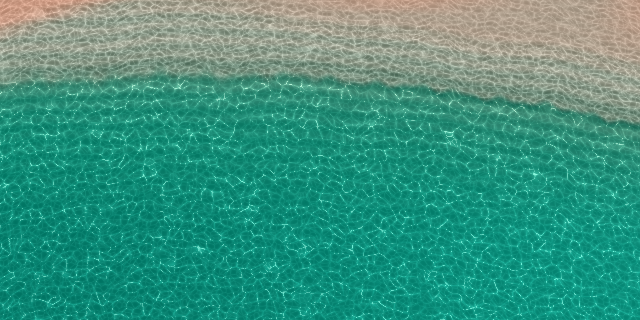
Give the GLSL for this texture, as a Shadertoy shader.

```glsl
vec2 hash2(vec2 cell) {
    vec2 h = vec2(dot(cell, vec2(127.1, 311.7)), dot(cell, vec2(269.5, 183.3)));
    return fract(sin(h) * 43758.5);
}

// Distances to the nearest and second nearest cell point
vec2 cellular(vec2 p) {
    vec2 base = floor(p), local = fract(p);
    vec2 nearest = vec2(8.0);
    for (int y = -1; y <= 1; y++) {
        for (int x = -1; x <= 1; x++) {
            vec2 offset = vec2(x, y);
            float d = length(offset + hash2(base + offset) - local);
            nearest.y = min(nearest.y, max(nearest.x, d));
            nearest.x = min(nearest.x, d);
        }
    }
    return nearest;
}

// Thin bright walls between the cells
float lightWeb(vec2 p, float sharpness) {
    vec2 d = cellular(p);
    return exp(-sharpness * (d.y - d.x));
}

vec2 sineWarp(vec2 p, float frequency, float amount) {
    vec2 q = p * frequency;
    return p + amount * vec2(
        sin(q.y + 1.7 * sin(q.x * 0.6)) + 0.5 * sin(q.y * 2.3 + q.x * 1.4),
        sin(q.x * 0.9 + 2.0) + 0.5 * sin(q.x * 2.1 - q.y * 1.2));
}

float shelfEdge(float u) {
    float bend = u - 0.3;
    return 0.765 - 0.316 * bend * bend + 0.004 * sin(u * 31.0);
}

float shoreLine(float u) {
    return min(0.90 + 0.6 * u, 1.06 - 0.26 * u) + 0.008 * sin(u * 23.0);
}

// Long wave crests that follow the shelf
float crests(vec2 p, float height, float spacing) {
    float drift = 0.8 * sin(p.x * 5.0 + height * 9.0) + 0.5 * sin(p.x * 11.0 - height * 17.0);
    return sin(6.2832 * height / spacing + drift);
}

vec3 deepWater(float u, float y, float depth) {
    vec3 color = mix(vec3(0.025, 0.495, 0.425), vec3(0.04, 0.56, 0.485), smoothstep(0.1, 1.0, u));
    color = mix(color, vec3(0.05, 0.525, 0.44), smoothstep(0.2, 0.6, y));
    float haze = exp(-max(depth, 0.0) / mix(0.07, 0.13, u));
    return mix(color, vec3(0.30, 0.545, 0.455), 0.9 * haze);
}

vec3 shallowWater(float u, float y, float height) {
    vec3 color = mix(vec3(0.43, 0.54, 0.47), vec3(0.58, 0.62, 0.555), smoothstep(0.0, 0.11, height));
    float sand = smoothstep(-0.07, 0.05, y - shoreLine(u));
    color = mix(color, vec3(0.68, 0.62, 0.55), sand);
    float leftBlush = smoothstep(-0.02, 0.06, y - 0.89 - 0.55 * u);
    float topBlush = smoothstep(0.94, 1.01, y) * exp(-pow((u - 0.63) / 0.14, 2.0));
    float rightBlush = smoothstep(0.9, 1.02, u) * smoothstep(0.78, 0.98, y);
    float blush = max(leftBlush, max(0.7 * topBlush, 0.55 * rightBlush));
    return mix(color, vec3(0.79, 0.60, 0.51), blush);
}

void mainImage(out vec4 fragColor, in vec2 fragCoord) {
    vec2 p = fragCoord / iResolution.y;
    float u = fragCoord.x / iResolution.x;
    float height = p.y - shelfEdge(u);
    vec2 along = vec2(p.x, height);
    vec2 warped = sineWarp(along, 38.0, 0.006);

    // Base colours on both sides of the shelf
    float wobble = 0.006 * sin(p.x * 47.0) + 0.004 * sin(p.x * 83.0 + 1.0);
    float softness = mix(0.035, 0.014, smoothstep(0.1, 0.7, u));
    float shallow = smoothstep(-softness, softness, height + wobble);
    vec3 color = mix(deepWater(u, p.y, -height), shallowWater(u, p.y, height), shallow);

    // Shadow below the lip, strongest to the right
    float lip = exp(-pow((height + wobble + 0.006) / 0.011, 2.0));
    color -= vec3(0.10, 0.08, 0.07) * lip * mix(0.25, 1.0, smoothstep(0.2, 0.9, u));

    // Broad swell, fading with depth
    float swell = crests(p, height, 0.047);
    float nearShelf = exp(-max(-height, 0.0) / 0.22);
    float dryness = smoothstep(-0.03, 0.07, p.y - shoreLine(u));
    color += vec3(0.045, 0.025, 0.025) * swell * nearShelf * (1.0 - 0.8 * dryness);

    // Refracted light over the deep water
    float coarse = lightWeb(warped * vec2(29.0, 37.0), 5.0);
    float fine = lightWeb(sineWarp(along + 3.1, 61.0, 0.004) * vec2(56.0, 66.0), 4.5);
    float patches = 1.0 - cellular(warped * vec2(13.0, 19.0) + 7.0).x;
    float caustic = coarse * (0.4 + 0.9 * patches) * (0.85 + 0.25 * swell);
    float glitter = smoothstep(0.45, 1.1, coarse * fine * (0.6 + patches));
    vec3 deepLight = vec3(0.065, 0.155, 0.14) * (caustic - 0.13);
    deepLight += vec3(0.05, 0.07, 0.065) * (fine - 0.35);
    deepLight += vec3(0.30, 0.20, 0.20) * glitter;
    deepLight += vec3(0.12, 0.05, 0.04) * (caustic - 0.2) * nearShelf;

    // Stretched ripples over the shallow bed
    float ripples = lightWeb(warped * vec2(27.0, 61.0) + 11.0, 4.0);
    float fineCrests = crests(warped, warped.y, 0.021);
    float shallowRelief = 0.19 * (ripples - 0.37) + 0.13 * (fine - 0.35) + 0.022 * fineCrests;
    shallowRelief *= mix(1.0, 0.6, dryness);
    color += mix(deepLight, vec3(shallowRelief), shallow);

    fragColor = vec4(clamp(color, 0.0, 1.0), 1.0);
}
```
